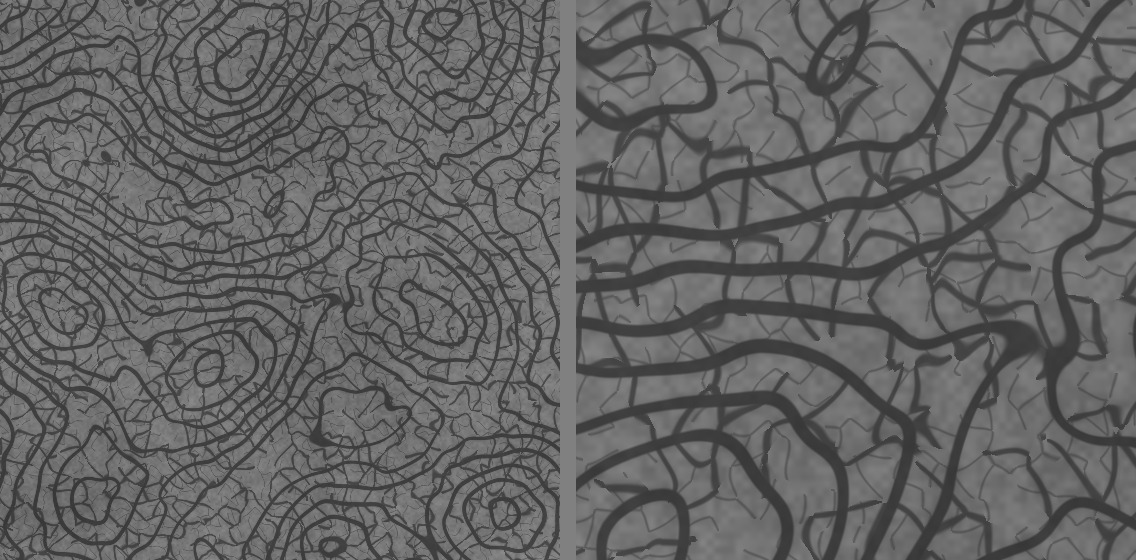
Left: the whole. Right: its middle third, enlarged.
A three.js fragment shader for this texture:

```glsl
varying vec2 vUv;

vec2 hash2(vec2 p) {
  return fract(sin(vec2(dot(p, vec2(127.1, 311.7)), dot(p, vec2(269.5, 183.3)))) * 43758.5);
}

// Layered sines, each turned and bent by the one before
float waves(vec2 p) {
  float sum = 0.0, amp = 0.5;
  for (int i = 0; i < 5; i++) {
    p = mat2(0.8, 0.6, -0.6, 0.8) * p * 1.7 + 2.3;
    p += 0.6 * sin(p.yx * 1.3);
    sum += amp * sin(p.x) * cos(p.y);
    amp *= 0.65;
  }
  return sum;
}

float grain(vec2 p) {
  vec2 i = floor(p), f = fract(p);
  f = f * f * (3.0 - 2.0 * f);
  float low = mix(hash2(i).x, hash2(i + vec2(1, 0)).x, f.x);
  float high = mix(hash2(i + vec2(0, 1)).x, hash2(i + vec2(1, 1)).x, f.x);
  return mix(low, high, f.y) - 0.5;
}

// Height field whose contours ring scattered centres and flow between them
float whorls(vec2 p) {
  p += 0.028 * sin(p.yx * vec2(9.0, 11.0) + vec2(1.0, 4.0));
  vec2 q = p * 2.5 + 7.3, cell = floor(q);
  float sum = 0.0;
  for (int y = -2; y <= 2; y++)
    for (int x = -2; x <= 2; x++) {
      vec2 id = cell + vec2(x, y);
      vec2 d = id + 0.15 + 0.7 * hash2(id) - q;
      sum += exp(-7.0 * sqrt(dot(d, d) + 0.008));
    }
  float ripple = 0.035 * sin(9.0 * p.y + 2.0 * sin(5.0 * p.x))
    + 0.004 * sin(47.0 * p.x + 3.0 * sin(23.0 * p.y))
    + 0.003 * sin(61.0 * p.y + 3.0 * sin(31.0 * p.x));
  return -log(sum) / 18.0 + ripple;
}

// Distance to cell borders stretched along slope; a share of borders is left out
float cracks(vec2 p, vec2 slope, float count, float dropped) {
  vec2 q = p * count + 0.16 * sin(p.yx * count * 2.6), cell = floor(q);
  vec2 a = vec2(9.0), b = vec2(9.0), idA = cell, idB = cell;
  for (int y = -2; y <= 2; y++)
    for (int x = -2; x <= 2; x++) {
      vec2 id = cell + vec2(x, y);
      vec2 d = id + 0.05 + 0.9 * hash2(id) - q;
      d -= 0.45 * slope * dot(slope, d);
      if (dot(d, d) < dot(a, a)) {
        b = a; idB = idA;
        a = d; idA = id;
      } else if (dot(d, d) < dot(b, b)) {
        b = d; idB = id;
      }
    }
  float border = dot(0.5 * (a + b), normalize(b - a)) / count;
  return border + step(hash2(idA + idB + 0.5).y, dropped);
}

float ink(float dist, float halfWidth) {
  return 1.0 - smoothstep(halfWidth - 0.0009, halfWidth + 0.0009, dist);
}

void main() {
  vec2 p = vUv;
  float height = whorls(p);
  vec2 gradient = (vec2(whorls(p + vec2(0.003, 0.0)), whorls(p + vec2(0.0, 0.003))) - height) / 0.003;
  float steepness = length(gradient);
  vec2 slope = gradient / max(steepness, 0.35);

  // Grooves along the contours, cross cracks and hairline cracks
  float spacing = 0.029;
  float groove = abs(fract(height / spacing) - 0.5) * spacing / max(steepness, 0.4);
  float grooveWidth = 0.0031 + 0.0012 * waves(p * 6.0 + 3.0);
  float cross = cracks(p, slope, 31.0, 0.36);
  float hair = cracks(p + 3.7, slope * 0.6, 54.0, 0.5);

  // Mottled stone, darker beside the cracks
  float mottle = waves(p * 4.0);
  float fine = grain(p * 230.0) + 0.8 * grain(p * vec2(90.0, 70.0));
  float stone = 0.468 + 0.045 * mottle + 0.065 * fine;
  stone -= 0.04 * exp(-max(min(groove - grooveWidth, cross - 0.0016), 0.0) / 0.002);

  float dark = 0.245 + 0.025 * mottle + 0.02 * fine;
  float shade = mix(stone, dark + 0.06, 0.8 * ink(hair, 0.0006));
  shade = mix(shade, dark + 0.025, ink(cross, 0.0016));
  shade = mix(shade, dark, ink(groove, grooveWidth));
  gl_FragColor = vec4(vec3(shade), 1.0);
}
```
